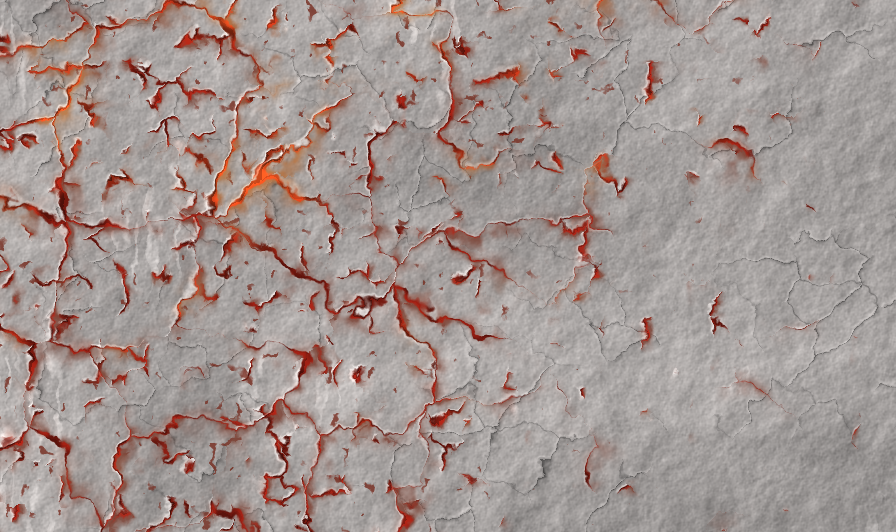
Write a WebGL 2 fragment shader that draws this texture.

```glsl
#version 300 es
precision highp float;
uniform vec2 u_resolution;
out vec4 fragColor;

const vec2 SUN = vec2(0.8, -0.6);

vec2 hash2(vec2 p) {
    vec3 q = fract(p.xyx * vec3(0.1031, 0.1030, 0.0973));
    q += dot(q, q.yzx + 33.33);
    return fract((q.xx + q.yz) * q.zy);
}

float noise(vec2 p) {
    vec2 i = floor(p), f = fract(p);
    f = f * f * (3.0 - 2.0 * f);
    return mix(mix(hash2(i).x, hash2(i + vec2(1, 0)).x, f.x),
               mix(hash2(i + vec2(0, 1)).x, hash2(i + vec2(1, 1)).x, f.x), f.y);
}

float fbm(vec2 p) {
    float sum = 0.0, amp = 0.5;
    for (int i = 0; i < 5; i++) {
        sum += amp * noise(p);
        p = mat2(1.6, 1.2, -1.2, 1.6) * p + 7.3;
        amp *= 0.5;
    }
    return sum;
}

vec2 warp(vec2 p, float freq, float amount) {
    return p + amount * (vec2(fbm(p * freq + 3.1), fbm(p * freq + 41.7)) - 0.48);
}

// Voronoi borders, some dropped: distance in x, direction towards the border in yz
vec3 cracks(vec2 p, float scale, float keep) {
    p = p * scale + 20.0;
    vec2 home = vec2(0.0), toHome = vec2(0.0);
    float best = 9.0;
    for (int i = 0; i < 9; i++) {
        vec2 c = floor(p) + vec2(i % 3 - 1, i / 3 - 1);
        vec2 r = c + hash2(c) - p;
        if (dot(r, r) < best) {
            best = dot(r, r);
            home = c;
            toHome = r;
        }
    }
    vec3 edge = vec3(1.0, 0.0, 0.0);
    for (int i = 0; i < 25; i++) {
        vec2 c = home + vec2(i % 5 - 2, i / 5 - 2);
        vec2 r = c + hash2(c) - p;
        vec2 gap = r - toHome;
        if (dot(gap, gap) < 1e-4 || hash2(c + home + 77.0).y > keep) continue;
        vec2 n = normalize(gap);
        float d = dot(0.5 * (r + toHome), n);
        if (d < edge.x) edge = vec3(d, n);
    }
    return vec3(edge.x / scale, edge.yz);
}

// Rust stain, lit rim and red core of one crack layer
vec3 paintCrack(vec3 col, vec3 crack, float width, float spread, float heat, float blotch) {
    float d = crack.x - width;
    float side = dot(crack.yz, SUN);
    float open = smoothstep(-0.002, 0.002, width);
    float stain = open * exp(-max(d, 0.0) / spread) * (0.6 - 0.4 * side) * (0.3 + 1.3 * blotch);
    col = mix(col, mix(vec3(0.50, 0.29, 0.24), vec3(0.74, 0.48, 0.28), heat), min(stain, 0.9));
    col += 0.26 * open * max(side, 0.0) * smoothstep(0.008, 0.001, d);
    vec3 core = mix(vec3(0.50, 0.10, 0.06), vec3(0.76, 0.27, 0.10), heat);
    core *= 0.75 + 0.5 * blotch - 0.2 * side;
    return mix(col, core, smoothstep(0.0022, -0.0022, d));
}

void main() {
    vec2 p = gl_FragCoord.xy / u_resolution.y;
    float decay = smoothstep(1.75, 0.55, p.x - 0.45 * (p.y - 0.4));
    vec2 ragged = warp(p, 32.0, 0.032);
    float blotch = smoothstep(0.2, 0.8, noise(p * 48.0 + 60.0));

    // Grainy plaster relief
    float relief = fbm(p * 16.0) - fbm(p * 16.0 + SUN * 0.04);
    float tone = 0.63 + 1.9 * relief + 0.2 * (fbm(p * 3.0 + 9.0) - 0.48);
    tone += 0.06 * (noise(p * 230.0) - 0.5) + 0.03 * (decay - 0.5);

    // Pale scraped patches with upright streaks
    float patchMask = smoothstep(0.62, 0.8, noise(p * 3.6 + 14.0));
    float streak = noise(vec2(ragged.x * 110.0, p.y * 16.0));
    tone += patchMask * (0.02 + 0.14 * smoothstep(0.6, 0.9, streak));

    // Hairline cracks with raised lips
    vec3 hair = cracks(warp(ragged + 5.0, 6.0, 0.14), 10.0, 0.6);
    float hairGate = smoothstep(0.3, 0.7, noise(p * 8.0 + 30.0));
    tone += hairGate * 0.12 * dot(hair.yz, SUN) * smoothstep(0.009, 0.0, hair.x);
    tone -= hairGate * 0.14 * smoothstep(0.0028, 0.0, hair.x);
    vec3 col = tone * vec3(1.015, 0.99, 0.98);

    float heat = smoothstep(0.5, 1.0, noise(p * 9.0 + 50.0) * 0.7 + 0.4 * p.y * decay);

    // Short curved flecks
    vec3 fleck = cracks(warp(ragged + 2.0, 17.0, 0.07), 17.0, 0.45);
    float fleckGate = smoothstep(0.53, 0.85, 0.75 * noise(p * 23.0) + 0.3 * decay);
    col = paintCrack(col, fleck, mix(-0.004, 0.0034, fleckGate), 0.006, 0.5 * heat, blotch);

    // Rust specks
    float speck = noise(warp(p, 60.0, 0.03) * 60.0 + 8.0) + 0.12 * (decay - 1.0);
    col = mix(col, vec3(0.46, 0.17, 0.12), 0.8 * smoothstep(0.87, 0.96, speck));

    // Main cracks between the plates
    vec3 seam = cracks(warp(ragged, 6.0, 0.16), 5.3, 0.78);
    float gate = smoothstep(0.38, 0.95, 0.65 * noise(p * 8.0 + 70.0) + 0.55 * decay);
    float swell = noise(p * 19.0 + 4.0);
    float width = mix(-0.003, 0.001 + 0.0078 * swell * swell, gate);
    col = paintCrack(col, seam, width, 0.011, heat, blotch);

    fragColor = vec4(clamp(col, 0.0, 1.0), 1.0);
}
```
